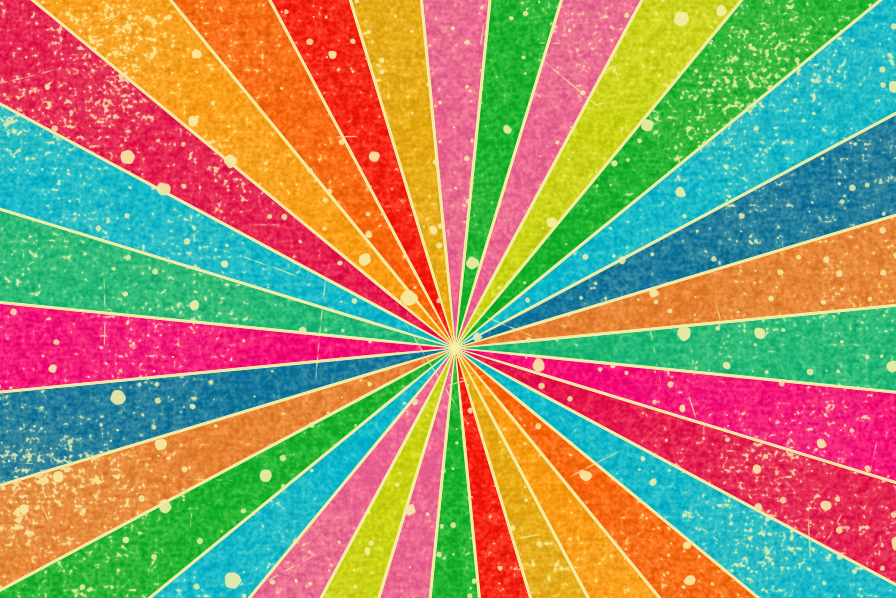
This background is drawn by a WebGL 1 fragment shader. Its source:

```glsl
precision highp float;
// Retro sunburst of 32 coloured rays with cream seams, worn grain, paint specks and scratches.
uniform vec2 u_resolution;

const float TAU = 6.2831853;
const float RAYS = 32.0;
const float FIRST_EDGE = 0.0965;          // angle of the first seam, radians
const vec2 CENTER = vec2(0.508, 0.418);   // as a fraction of the canvas
const float SEAM = 0.0027;                // half width of a seam
const float HUB = 0.009;                  // radius of the bright centre
const float WEAR_LEVEL = 0.50;            // higher keeps more paint
const float SCRATCHES = 34.0;

const vec3 CREAM = vec3(0.97, 0.94, 0.66);
const vec3 COPPER = vec3(0.90, 0.48, 0.17);
const vec3 BLUE = vec3(0.03, 0.44, 0.61);
const vec3 CYAN = vec3(0.01, 0.71, 0.80);
const vec3 GREEN = vec3(0.05, 0.68, 0.15);
const vec3 LIME = vec3(0.78, 0.82, 0.05);
const vec3 PINK = vec3(0.92, 0.37, 0.56);
const vec3 GOLD = vec3(0.90, 0.65, 0.05);
const vec3 RED = vec3(0.96, 0.07, 0.03);
const vec3 VERMILION = vec3(0.97, 0.37, 0.02);
const vec3 AMBER = vec3(0.98, 0.59, 0.05);
const vec3 CRIMSON = vec3(0.90, 0.04, 0.28);
const vec3 EMERALD = vec3(0.07, 0.71, 0.45);
const vec3 MAGENTA = vec3(0.96, 0.01, 0.45);

vec2 hash2(vec2 p) {
  vec3 q = fract(p.xyx * vec3(0.1031, 0.1030, 0.0973));
  q += dot(q, q.yzx + 33.33);
  return fract((q.xx + q.yz) * q.zy);
}

float corner(vec2 cell, vec2 f, vec2 o) {
  return dot(hash2(cell + o) * 2.0 - 1.0, f - o);
}

float gradientNoise(vec2 p) {
  vec2 i = floor(p), f = p - i;
  vec2 w = f * f * f * (f * (f * 6.0 - 15.0) + 10.0);
  float low = mix(corner(i, f, vec2(0.0)), corner(i, f, vec2(1.0, 0.0)), w.x);
  float high = mix(corner(i, f, vec2(0.0, 1.0)), corner(i, f, vec2(1.0)), w.x);
  return mix(low, high, w.y);
}

// Colours come in pairs; the second half turn swaps each pair.
vec3 rayColor(float ray) {
  float pair = floor(mod(ray, 16.0) * 0.5);
  float second = abs(mod(ray, 2.0) - step(16.0, ray));
  if (pair < 1.0) return mix(COPPER, BLUE, second);
  if (pair < 2.0) return mix(CYAN, GREEN, second);
  if (pair < 3.0) return mix(LIME, PINK, second);
  if (pair < 4.0) return mix(GREEN, PINK, second);
  if (pair < 5.0) return mix(GOLD, RED, second);
  if (pair < 6.0) return mix(VERMILION, AMBER, second);
  if (pair < 7.0) return mix(CRIMSON, CYAN, second);
  return mix(EMERALD, MAGENTA, second);
}

float patchAt(vec2 p, vec2 c, float size) {
  vec2 d = (p - c) / size;
  return exp(-dot(d, d));
}

// Broad areas where the paint has rubbed away
float wornAreas(vec2 p, float radius) {
  float areas = patchAt(p, vec2(0.10, 0.87), 0.13) + patchAt(p, vec2(0.29, 0.51), 0.12)
    + patchAt(p, vec2(0.04, 0.16), 0.14) + patchAt(p, vec2(0.49, 0.70), 0.11)
    + patchAt(p, vec2(1.24, 0.84), 0.15) + patchAt(p, vec2(1.27, 0.20), 0.15);
  return 0.20 * areas + 0.22 * smoothstep(0.05, 0.8, radius) + 0.32 * gradientNoise(p * 7.0);
}

// Round paint specks, at most one in each grid cell
float specks(vec2 p, float scale, float chance, float px) {
  vec2 q = p * scale, cell = floor(q);
  vec2 r = hash2(cell + scale), s = hash2(cell + scale + 57.0);
  float size = mix(0.07, 0.24, s.y * s.y);
  vec2 d = q - cell - mix(vec2(0.3), vec2(0.7), r);
  float wobble = 0.07 * gradientNoise(q * 5.0);
  float blob = 1.0 - smoothstep(-px, px, (length(d) + wobble - size) / scale);
  return blob * step(s.x, chance);
}

// Thin broken strokes at scattered places and angles
float scratches(vec2 p, float aspect, float px) {
  float ink = 0.0;
  for (float i = 0.0; i < SCRATCHES; i++) {
    vec2 a = hash2(vec2(i, 7.0)), b = hash2(vec2(i, 31.0));
    vec2 d = p - a * vec2(aspect, 1.0);
    vec2 dir = vec2(cos(b.x * TAU), sin(b.x * TAU));
    float along = dot(d, dir), reach = mix(0.02, 0.13, b.y * b.y);
    float across = abs(dot(d, vec2(-dir.y, dir.x)) + along * along * (a.x - 0.5));
    float stroke = 1.0 - smoothstep(0.0, 0.001 + px, across);
    ink = max(ink, stroke * (1.0 - smoothstep(reach * 0.6, reach, abs(along))));
  }
  return ink * smoothstep(-0.3, 0.15, gradientNoise(p * 55.0));
}

void main() {
  float px = 1.0 / u_resolution.y, aspect = u_resolution.x * px;
  vec2 p = gl_FragCoord.xy * px;
  vec2 d = p - CENTER * vec2(aspect, 1.0);
  float radius = length(d);

  // Rays
  float turn = mod(atan(d.y, d.x) - FIRST_EDGE, TAU) / TAU * RAYS;
  vec3 color = rayColor(min(floor(turn), RAYS - 1.0));

  // Worn paint
  float areas = wornAreas(p, radius);
  float grain = 0.55 * gradientNoise(p * 48.0) + 0.65 * gradientNoise(p * 115.0)
    + 0.5 * gradientNoise(p * 190.0) + 0.3 * gradientNoise(p * vec2(26.0, 150.0));
  color *= 1.0 + 0.16 * grain;
  float wear = 0.85 * smoothstep(WEAR_LEVEL - 0.15, WEAR_LEVEL + 0.28, grain + areas);
  wear = max(wear, 0.25 * smoothstep(-0.3, 0.7, grain + areas));
  wear = max(wear, 0.9 * specks(p, 17.0, 0.13, px));
  wear = max(wear, 0.85 * specks(p + 0.37, 42.0, 0.14, px));
  wear = max(wear, 0.75 * scratches(p, aspect, px));

  // Seams and hub
  float seamDistance = radius * sin(abs(fract(turn + 0.5) - 0.5) * TAU / RAYS);
  float halfWidth = SEAM * mix(0.45, 1.0, smoothstep(0.0, 0.15, radius));
  float seam = 1.0 - smoothstep(halfWidth - 0.6 * px, halfWidth + 0.6 * px, seamDistance);
  float hub = 1.0 - smoothstep(HUB * 0.6, HUB * 2.2, radius);
  gl_FragColor = vec4(mix(color, CREAM, max(wear, max(seam * 0.95, hub))), 1.0);
}
```
